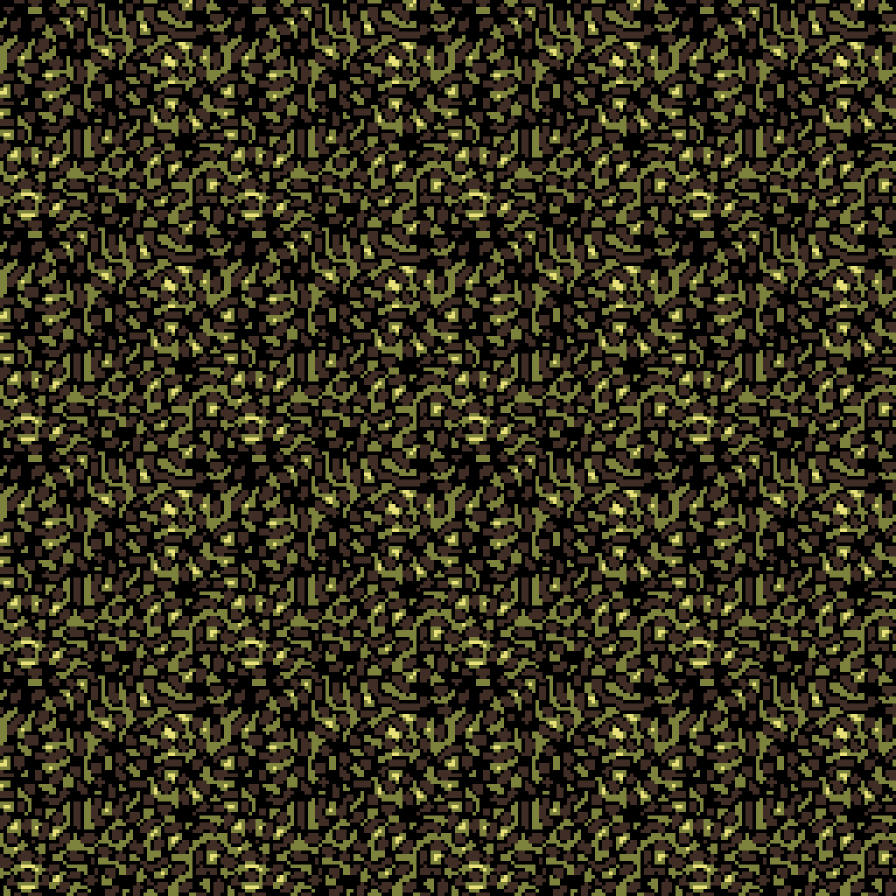
This pattern is drawn by a three.js fragment shader. Its source:

```glsl
varying vec2 vUv;

const float REPEATS = 4.0;
const float CELLS = 64.0;
const int WAVES = 36;
const float TAU = 6.2831853;
const float GOLDEN_ANGLE = 2.39996;

const vec3 BLACK = vec3(0.0);
const vec3 BROWN = vec3(0.25, 0.18, 0.15);
const vec3 OLIVE = vec3(0.49, 0.51, 0.24);
const vec3 YELLOW = vec3(0.91, 0.88, 0.47);

float hash(float n) {
  return fract(sin(n * 12.9898 + 4.137) * 437.585);
}

// Layered sines of similar wavelength; whole wave counts make the tile wrap.
// Returns the height in x and the directional curvature in yz.
vec3 wormField(vec2 tileUv, float minFrequency, float maxFrequency) {
  vec3 field = vec3(0.0);
  for (int i = 0; i < WAVES; i++) {
    float n = float(i);
    float angle = n * GOLDEN_ANGLE;
    float frequency = mix(minFrequency, maxFrequency, hash(n));
    vec2 wave = floor(frequency * vec2(cos(angle), sin(angle)) + 0.5);
    float height = cos(TAU * (dot(wave, tileUv) + hash(n + 71.0)));
    field += height * vec3(1.0, 0.5 * cos(2.0 * angle), 0.5 * sin(2.0 * angle));
  }
  return field * sqrt(2.0 / float(WAVES));
}

// Curvature lifts the ridges so that they join into thin winding lines.
float ridgeHeight(vec3 field) {
  return field.x + length(field.yz);
}

vec3 paletteColor(float height) {
  vec3 color = mix(BROWN, BLACK, step(-0.14, height));
  color = mix(color, OLIVE, step(1.06, height));
  return mix(color, YELLOW, step(2.5, height));
}

// One flat colour for each square cell
vec3 cellColor(vec2 cell) {
  vec2 tileUv = (mod(cell, CELLS) + 0.5) / CELLS;
  return paletteColor(ridgeHeight(wormField(tileUv, 9.5, 13.5)));
}

// Box filter over the four cells around the nearest corner
vec3 smoothCells(vec2 position) {
  vec2 corner = floor(position + 0.5);
  vec2 blend = clamp((position - corner) / fwidth(position) + 0.5, 0.0, 1.0);
  vec3 lower = mix(cellColor(corner - 1.0), cellColor(corner - vec2(0.0, 1.0)), blend.x);
  vec3 upper = mix(cellColor(corner - vec2(1.0, 0.0)), cellColor(corner), blend.x);
  return mix(lower, upper, blend.y);
}

void main() {
  gl_FragColor = vec4(smoothCells(vUv * REPEATS * CELLS), 1.0);
}
```
